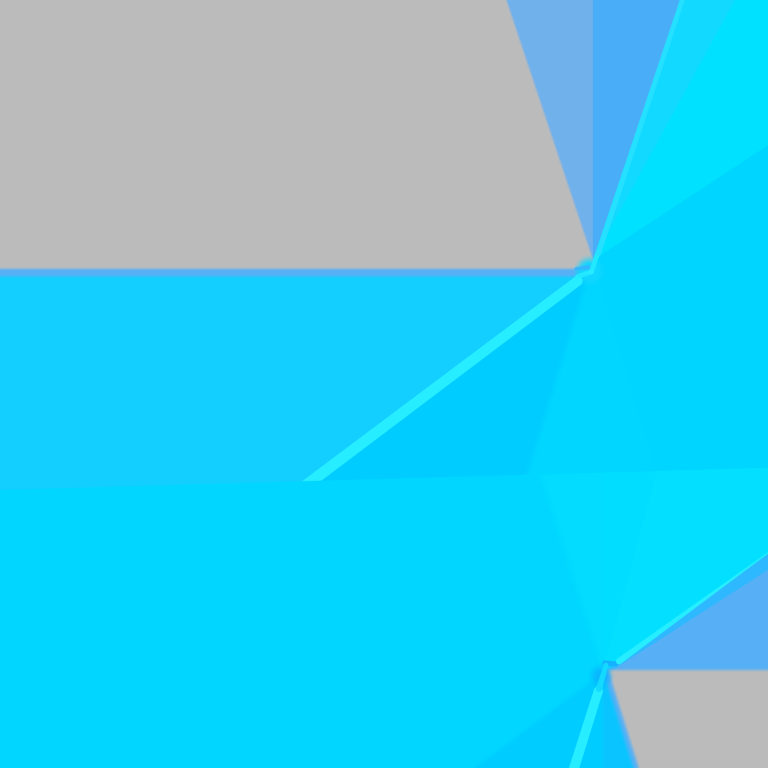
This background is drawn by a three.js fragment shader. Its source:

```glsl
// Flat cyan, blue and gray facets fanning out from two hubs, split by a slanted seam.
varying vec2 vUv;

// Signed distance to the line a-b, positive on its left.
float lineDist(vec2 p, vec2 a, vec2 b) {
  vec2 d = normalize(b - a), q = p - a;
  return d.x * q.y - d.y * q.x;
}

// Smooth mask of the half plane left of a-b.
float leftOf(vec2 p, vec2 a, vec2 b) {
  return smoothstep(-0.001, 0.001, lineDist(p, a, b));
}

// Tapered stroke from a to b with half widths wa and wb.
float stroke(vec2 p, vec2 a, vec2 b, float wa, float wb) {
  vec2 d = b - a;
  float t = clamp(dot(p - a, d) / dot(d, d), 0.0, 1.0);
  return 1.0 - smoothstep(-0.001, 0.001, length(p - a - d * t) - mix(wa, wb, t));
}

const vec3 GRAY = vec3(0.735);
const vec3 BLUE = vec3(0.34, 0.69, 0.96);
const vec3 CYAN = vec3(0.0, 0.84, 1.0);
const vec3 DEEP = vec3(0.0, 0.80, 1.0);
const vec3 BRIGHT = vec3(0.15, 0.93, 1.0);

vec3 upperFan(vec2 p) {
  vec2 hub = vec2(0.772, 0.661);

  // Facets above the hub, painted from right to left
  vec3 above = vec3(0.0, 0.835, 1.0);
  above = mix(above, vec3(0.0, 0.88, 1.0), leftOf(p, hub, vec2(1.0, 0.811)));
  above = mix(above, vec3(0.07, 0.85, 1.0), leftOf(p, hub, vec2(0.957, 1.0)));
  above = mix(above, vec3(0.29, 0.68, 0.97), leftOf(p, hub, vec2(0.886, 1.0)));
  above = mix(above, vec3(0.44, 0.69, 0.92), leftOf(p, hub, vec2(0.772, 1.0)));
  float grayEdge = lineDist(p, vec2(0.773, 0.661), vec2(0.660, 1.0));
  above = mix(above, GRAY, smoothstep(-0.002, 0.003, grayEdge));

  // Facets below the hub
  vec3 below = vec3(0.0, 0.835, 1.0);
  below = mix(below, CYAN, leftOf(p, vec2(0.853, 0.388), hub));
  below = mix(below, DEEP, smoothstep(-0.006, 0.006, lineDist(p, vec2(0.687, 0.384), hub)));
  below = mix(below, vec3(0.07, 0.81, 1.0), leftOf(p, vec2(0.406, 0.375), vec2(0.753, 0.635)));

  // Soft blue band under the gray facet
  float west = 1.0 - smoothstep(0.745, 0.765, p.x);
  below = mix(below, BLUE, west * smoothstep(0.637, 0.643, p.y));
  vec3 col = mix(below, above, smoothstep(0.647, 0.653, p.y));

  // Knot at the hub and bright ridges
  float knot = 1.0 - smoothstep(0.008, 0.023, length(p - vec2(0.768, 0.647)));
  col = mix(col, vec3(0.07, 0.84, 1.0), knot);
  col = mix(col, vec3(0.20, 0.72, 1.0), stroke(p, vec2(0.750, 0.650), vec2(0.766, 0.652), 0.002, 0.003));
  col = mix(col, BRIGHT, stroke(p, vec2(0.397, 0.367), vec2(0.752, 0.634), 0.0073, 0.0065));
  col = mix(col, BRIGHT, 0.8 * stroke(p, vec2(0.752, 0.640), vec2(0.770, 0.646), 0.003, 0.003));
  col = mix(col, BRIGHT, 0.8 * stroke(p, vec2(0.770, 0.646), vec2(0.779, 0.672), 0.003, 0.003));
  col = mix(col, vec3(0.15, 0.88, 1.0), stroke(p, vec2(0.779, 0.670), vec2(0.890, 1.005), 0.0035, 0.003));
  return col;
}

vec3 lowerFan(vec2 p) {
  vec2 hub = vec2(0.785, 0.124);

  // Facets above the hub, painted from left to right
  vec3 above = CYAN;
  above = mix(above, vec3(0.01, 0.86, 1.0), smoothstep(-0.006, 0.006, lineDist(p, vec2(0.703, 0.382), hub)));
  above = mix(above, vec3(0.0, 0.865, 1.0), leftOf(p, vec2(0.785, 1.0), hub));
  above = mix(above, vec3(0.01, 0.88, 1.0), leftOf(p, vec2(0.855, 0.385), hub));
  above = mix(above, vec3(0.18, 0.72, 1.0), leftOf(p, vec2(1.0, 0.279), hub));
  above = mix(above, BLUE, leftOf(p, vec2(1.0, 0.258), vec2(0.800, 0.129)));

  // Facets below the hub, with a blue rim along the gray one
  vec3 below = mix(CYAN, DEEP, smoothstep(-0.004, 0.004, lineDist(p, hub, vec2(0.618, 0.0))));
  below = mix(below, vec3(0.04, 0.77, 1.0), leftOf(p, hub, vec2(0.785, 0.0)));
  float rim = lineDist(p, vec2(0.790, 0.125), vec2(0.829, 0.0));
  below = mix(below, BLUE, smoothstep(-0.008, 0.0, rim));
  below = mix(below, GRAY, smoothstep(-0.001, 0.006, rim));
  vec3 col = mix(below, above, smoothstep(0.124, 0.131, p.y));

  // Knot at the hub and bright ridges
  float knot = 1.0 - smoothstep(0.004, 0.019, length(p - vec2(0.783, 0.120)));
  col = mix(col, vec3(0.04, 0.69, 1.0), 0.8 * knot);
  col = mix(col, vec3(0.08, 0.70, 1.0), stroke(p, vec2(0.788, 0.136), vec2(0.803, 0.136), 0.004, 0.003));
  col = mix(col, BRIGHT, stroke(p, vec2(0.806, 0.139), vec2(1.0, 0.280), 0.004, 0.0007));
  col = mix(col, BRIGHT, stroke(p, vec2(0.779, 0.100), vec2(0.745, -0.008), 0.006, 0.0065));
  col = mix(col, vec3(0.08, 0.85, 1.0), stroke(p, vec2(0.789, 0.134), vec2(0.780, 0.103), 0.003, 0.004));
  return col;
}

void main() {
  float seam = leftOf(vUv, vec2(0.0, 0.362), vec2(1.0, 0.391));
  gl_FragColor = vec4(mix(lowerFan(vUv), upperFan(vUv), seam), 1.0);
}
```
